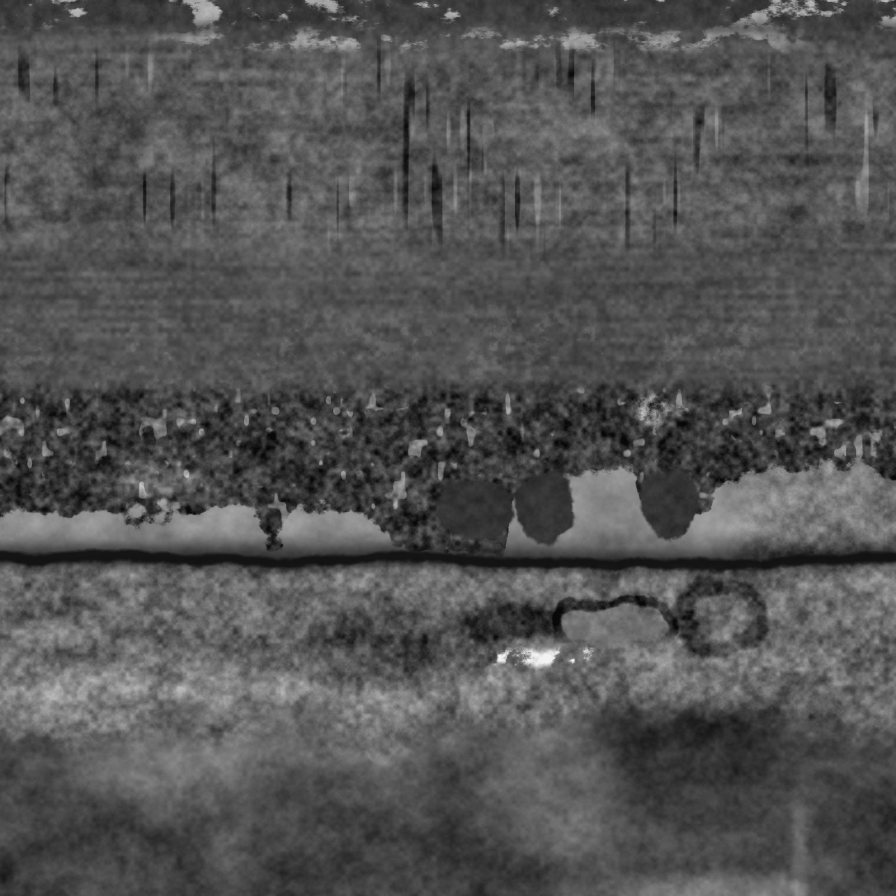
A three.js fragment shader for this texture:

```glsl
// Weathered grey wall: scratched paint above, a speckled dark belt,
// peeling plaster over a long horizontal crack, and stained stone below.
// Layered value noise is shaped by soft bands, ellipses and a wavy edge.
varying vec2 vUv;

float hash(vec2 p) {
  vec3 q = fract(vec3(p.xyx) * 0.1031);
  q += dot(q, q.yzx + 33.33);
  return fract((q.x + q.y) * q.z);
}

float noise(vec2 p) {
  vec2 i = floor(p), f = fract(p);
  f = f * f * (3.0 - 2.0 * f);
  return mix(mix(hash(i), hash(i + vec2(1, 0)), f.x),
             mix(hash(i + vec2(0, 1)), hash(i + vec2(1, 1)), f.x), f.y);
}

float fbm(vec2 p) {
  float sum = 0.0, gain = 0.5;
  for (int i = 0; i < 5; i++) {
    sum += gain * noise(p);
    p = p * 2.03 + vec2(17.3, 9.1);
    gain *= 0.55;
  }
  return sum / 1.06;
}

float band(float x, float lo, float hi, float soft) {
  return smoothstep(lo - soft, lo + soft, x) * (1.0 - smoothstep(hi - soft, hi + soft, x));
}

// Soft elliptical stain, 1 inside and 0 outside
float blob(vec2 p, vec2 centre, vec2 radius, float soft) {
  return 1.0 - smoothstep(1.0 - soft, 1.0 + soft, length((p - centre) / radius));
}

// Thin outline of a rounded bar
float ring(vec2 p, vec2 centre, float halfLength, float radius, float width) {
  vec2 d = p - centre;
  d.x -= clamp(d.x, -halfLength, halfLength);
  return 1.0 - smoothstep(width * 0.4, width, abs(length(d) - radius));
}

// Upper limit of the plaster along the wall
float plasterTop(float x) {
  float top = 0.428 - 0.028 * band(x, 0.292, 0.322, 0.008);
  top -= 0.045 * smoothstep(0.39, 0.46, x);
  top += 0.055 * smoothstep(0.56, 0.575, x);
  top += 0.033 * smoothstep(0.61, 0.63, x);
  top -= 0.05 * band(x, 0.715, 0.80, 0.012);
  return top + 0.006 * smoothstep(0.8, 0.84, x);
}

// Scratched paint: upright streaks in fading rows
float scratches(vec2 p) {
  float fine = noise(p * vec2(130.0, 9.0));
  float broken = smoothstep(0.4, 0.7, noise(p * vec2(24.0, 13.0) + 5.0));
  float dark = smoothstep(0.7, 0.9, fine);
  float light = smoothstep(0.76, 0.95, noise(p * vec2(120.0, 14.0) + 40.0));
  return broken * (0.16 * light - 0.2 * dark);
}

void main() {
  vec2 p = vUv;
  float cloud = fbm(p * vec2(9.0, 12.0)) - 0.5;
  float patches = fbm(p * vec2(28.0, 34.0) + 7.0) - 0.5;
  float grain = fbm(p * 95.0 + 3.0) - 0.5;
  float speck = noise(p * 190.0 + 11.0) - 0.5;
  vec2 warped = p + 0.018 * vec2(patches, fbm(p * 40.0 + 70.0) - 0.5);

  // Painted upper wall
  float upper = band(p.y, 0.73, 0.94, 0.03);
  float tone = 0.315 + 0.035 * upper + 0.12 * cloud + 0.14 * grain + 0.08 * speck;
  tone += upper * (scratches(p) + 0.26 * patches + 0.12 * grain);
  tone += 0.07 * (noise(p * vec2(7.0, 160.0)) - 0.5);
  tone += 0.04 * band(p.y, 0.58, 0.65, 0.03) * smoothstep(0.1, 0.25, patches + grain);

  // Flaked strip along the top
  float strip = smoothstep(0.955, 0.98, p.y);
  float flakes = fbm(p * vec2(26.0, 55.0) + 31.0) + 0.25 * grain;
  tone = mix(tone, 0.22 + 0.2 * grain, strip * 0.85);
  tone += 0.42 * smoothstep(0.56, 0.7, flakes) * smoothstep(0.962, 0.985, p.y);
  tone += 0.3 * smoothstep(0.48, 0.64, flakes) * band(p.y, 0.945, 0.965, 0.008)
        * band(p.x, 0.2, 0.88, 0.06);

  // Dark speckled belt
  float belt = band(warped.y, 0.38, 0.565, 0.018);
  float pits = 0.215 + 0.42 * grain + 0.2 * speck + 0.12 * patches;
  pits += 0.28 * smoothstep(0.66, 0.85, noise(p * vec2(120.0, 85.0) + 19.0))
        * smoothstep(0.0, 0.12, patches + 0.03);
  pits += 0.22 * blob(warped, vec2(0.16, 0.464), vec2(0.1, 0.016), 0.4) * (0.6 + 2.0 * patches);
  pits += 0.35 * blob(warped, vec2(0.73, 0.545), vec2(0.022, 0.016), 0.5) * (0.6 + 3.0 * grain);
  tone = mix(tone, pits, belt);

  // Plaster carved by round dark hollows
  float hollow = blob(warped, vec2(0.53, 0.432), vec2(0.045, 0.033), 0.08);
  hollow = max(hollow, blob(warped, vec2(0.609, 0.436), vec2(0.032, 0.041), 0.08));
  hollow = max(hollow, blob(warped, vec2(0.747, 0.44), vec2(0.034, 0.038), 0.08));
  float ragged = plasterTop(p.x) + 0.045 * patches + 0.012 * grain;
  float plaster = (1.0 - smoothstep(-0.003, 0.004, p.y - ragged)) * smoothstep(0.372, 0.38, p.y);
  float relief = mix(0.36, 0.55, smoothstep(0.378, 0.415, p.y)) + 0.24 * patches + 0.1 * grain;
  relief += smoothstep(0.8, 0.87, p.x) * (0.3 * grain - 0.08);
  tone = mix(tone, 0.2 + 0.14 * grain, hollow);
  tone = mix(tone, relief, plaster * (1.0 - hollow));

  // Rough stone beneath the crack
  float below = 1.0 - smoothstep(0.365, 0.375, p.y);
  float stone = 0.42 + 0.34 * patches + 0.36 * grain + 0.14 * speck + 0.12 * cloud;
  stone += 0.1 * band(p.y, 0.2, 0.26, 0.025) * (1.0 - 0.7 * smoothstep(0.3, 0.5, p.x));
  stone -= 0.15 * blob(warped, vec2(0.42, 0.275), vec2(0.13, 0.04), 0.5);
  stone -= 0.2 * blob(warped, vec2(0.56, 0.305), vec2(0.06, 0.022), 0.3);
  stone = mix(stone, 0.45 + 0.2 * grain, 0.8 * blob(warped, vec2(0.68, 0.3), vec2(0.06, 0.022), 0.2));
  stone -= 0.27 * ring(warped, vec2(0.685, 0.302), 0.04, 0.026, 0.008) * smoothstep(0.28, 0.3, p.y);
  stone -= 0.2 * ring(warped, vec2(0.805, 0.31), 0.006, 0.036, 0.014);
  stone += 0.45 * band(p.x, 0.54, 0.67, 0.015) * band(warped.y, 0.256, 0.272, 0.005)
         * smoothstep(-0.08, 0.08, patches + 0.5 * grain);

  // Stained base with pale drifts
  float stain = 0.25 + 0.28 * cloud + 0.2 * patches + 0.13 * grain + 0.05 * speck;
  stain += 0.15 * blob(warped, vec2(0.18, 0.14), vec2(0.1, 0.045), 0.6);
  stain += 0.15 * blob(warped, vec2(0.38, 0.18), vec2(0.16, 0.035), 0.6);
  stain += 0.12 * blob(warped, vec2(0.62, 0.12), vec2(0.07, 0.08), 0.6);
  stain -= 0.05 * blob(warped, vec2(0.79, 0.15), vec2(0.12, 0.08), 0.4);
  stain += 0.22 * blob(warped, vec2(0.8, 0.0), vec2(0.09, 0.025), 0.6);
  stain += 0.1 * band(p.x, 0.885, 0.9, 0.006) * (1.0 - smoothstep(0.08, 0.15, p.y));
  stone = mix(stain, stone, smoothstep(0.17, 0.225, p.y + 0.12 * cloud));
  tone = mix(tone, stone, below);

  // Long crack with a soft shadow
  float crackY = 0.372 + 0.012 * (noise(vec2(p.x * 9.0, 2.0)) - 0.5) + 0.014 * patches;
  float gap = abs(p.y - crackY);
  tone *= 1.0 - 0.35 * (1.0 - smoothstep(0.004, 0.022, gap));
  tone = mix(tone, 0.06, 0.9 * (1.0 - smoothstep(0.003, 0.009, gap)));

  gl_FragColor = vec4(vec3(clamp(tone, 0.03, 0.95)), 1.0);
}
```
